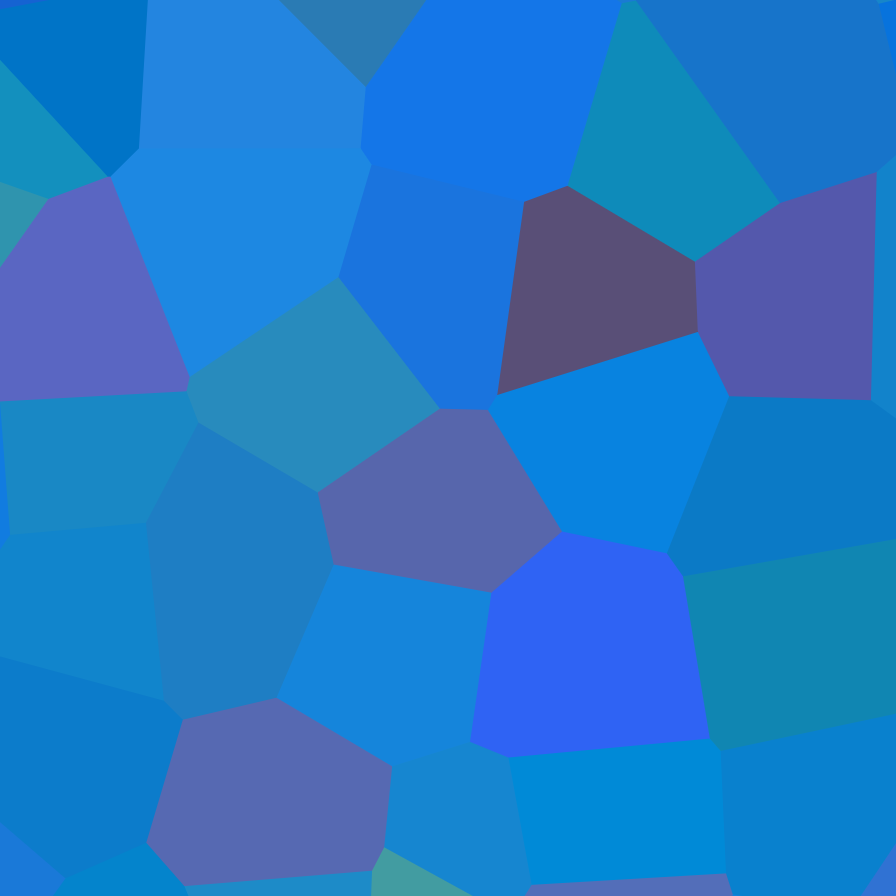
This pattern is drawn by a Shadertoy shader. Its source:

```glsl
// Flat mosaic of irregular polygons in blues with some teal, indigo and plum.
// A Voronoi diagram of a jittered grid; every cell takes one plain colour and
// borders are smoothed by the distance to the bisector of the two nearest seeds.

const float CELLS = 5.0; // cells along the canvas height

vec3 hash3(vec2 p) {
    vec3 q = fract(p.xyx * vec3(0.1031, 0.1030, 0.0973));
    q += dot(q, q.yxz + 33.33);
    return fract((q.xxy + q.yzz) * q.zyx);
}

// Seed point of a grid cell
vec2 seedPoint(vec2 cell) {
    return cell + 0.5 + 0.84 * (hash3(cell + 57.0).xy - 0.5);
}

// Evenly spread rank picks a colour family, the hash varies its tone
vec3 cellColor(vec2 cell) {
    float rank = fract(dot(cell, vec2(0.7549, 0.5698)));
    vec3 color = vec3(0.07, 0.50, 0.83);                 // azure
    if (rank > 0.645) color = vec3(0.31, 0.39, 0.70);    // indigo
    else if (rank > 0.50) color = vec3(0.11, 0.53, 0.75); // sea blue
    if (rank > 0.77) color = vec3(0.13, 0.42, 0.89);     // bright blue
    if (rank > 0.88) color = vec3(0.20, 0.58, 0.69);     // teal
    if (rank > 0.96) color = vec3(0.41, 0.33, 0.51);     // plum
    vec3 tone = hash3(cell + 113.0) * 2.0 - 1.0;
    return clamp(color + tone * vec3(0.07, 0.05, 0.07), 0.0, 1.0);
}

void mainImage(out vec4 fragColor, in vec2 fragCoord) {
    vec2 p = fragCoord / iResolution.y * CELLS;
    float pixel = CELLS / iResolution.y;

    // Find the two nearest seeds
    vec2 home = floor(p), nearCell = home, nextCell = home;
    float nearSq = 1e5, nextSq = 1e5;
    for (int y = -2; y <= 2; y++) {
        for (int x = -2; x <= 2; x++) {
            vec2 cell = home + vec2(x, y);
            vec2 offset = seedPoint(cell) - p;
            float distSq = dot(offset, offset);
            if (distSq < nearSq) {
                nextSq = nearSq;
                nextCell = nearCell;
                nearSq = distSq;
                nearCell = cell;
            } else if (distSq < nextSq) {
                nextSq = distSq;
                nextCell = cell;
            }
        }
    }

    // Distance to the shared border gives the pixel coverage
    float gap = distance(seedPoint(nearCell), seedPoint(nextCell));
    float border = (nextSq - nearSq) / (2.0 * gap);
    float coverage = clamp(0.5 + border / pixel, 0.0, 1.0);

    fragColor = vec4(mix(cellColor(nextCell), cellColor(nearCell), coverage), 1.0);
}
```
